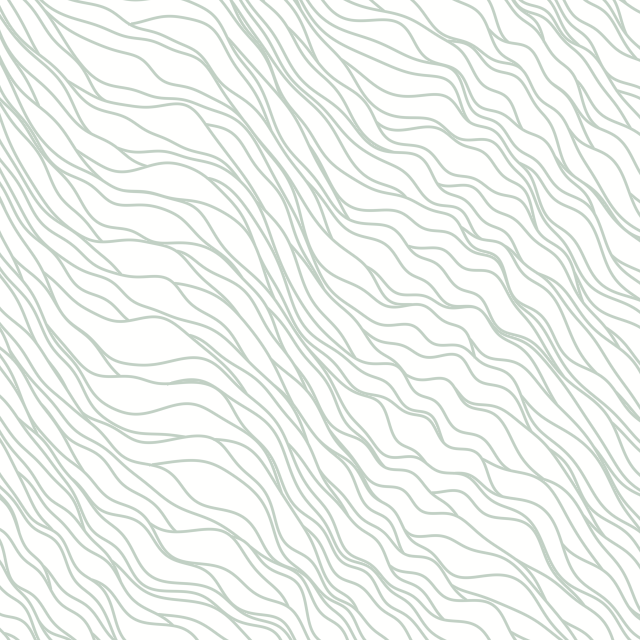
Give the GLSL for this pattern, as a three.js fragment shader.

```glsl
// Draws fine sage strands that flow diagonally in waves and merge into each other.
varying vec2 vUv;

const vec3 PAPER = vec3(1.0, 1.0, 0.995);
const vec3 SAGE = vec3(0.755, 0.815, 0.768);
const vec2 ALONG = vec2(0.74, -0.67);
const vec2 ACROSS = vec2(0.67, 0.74);
const float TAU = 6.2831853;
const float SPACING = 0.0170;
const float HALF_WIDTH = 0.0022;
const float SOFTNESS = 0.0011;

float hash(float n, float seed) {
  return fract(sin(n * 12.9898 + seed * 78.233) * 43758.5453);
}

// Wide bends, strongest on the upper left and calmer elsewhere.
float broadBend(vec2 p) {
  float calm = max(smoothstep(0.42, 0.72, p.x), 1.0 - smoothstep(0.05, 0.35, p.y));
  float crest = 0.25 - 0.1 * (p.y - 0.5) + 0.02 * sin(9.0 * p.y);
  return mix(0.044, 0.020, calm) * sin(14.3 * (p.x - crest));
}

// Short ripples that grow towards the right and the bottom.
float ripple(vec2 p, float s, float t) {
  float amount = max(smoothstep(0.35, 0.65, p.x), 1.0 - smoothstep(0.1, 0.35, p.y));
  float phase = 17.0 * t + 1.6 * sin(11.0 * s + 5.0 * t);
  return mix(0.0015, 0.0052, amount) * sin(54.0 * s + phase);
}

// Position across the flow, counted in strand spacings.
float lane(vec2 p) {
  float s = dot(p, ALONG);
  float t = dot(p, ACROSS);
  return (t - broadBend(p) - ripple(p, s, t)) / SPACING;
}

vec2 laneGradient(vec2 p, float stepSize) {
  vec2 e = vec2(stepSize, 0.0);
  return vec2(lane(p + e.xy) - lane(p - e.xy),
              lane(p + e.yx) - lane(p - e.yx)) / (2.0 * stepSize);
}

// One sine as (value, slope).
vec2 wave(float s, float frequency, float phase, float amplitude) {
  float a = s * frequency + phase;
  return amplitude * vec2(sin(a), frequency * cos(a));
}

// Own sway of a single strand as (offset, slope).
vec2 sway(float id, float s) {
  vec2 slow = wave(s, 12.0 + 9.0 * hash(id, 1.0), TAU * hash(id, 2.0), 0.78);
  vec2 quick = wave(s, 34.0 + 18.0 * hash(id, 3.0), TAU * hash(id, 4.0), 0.24);
  return slow + quick;
}

// Distance to the closest strand; each one hides behind those it would cross.
float strandDistance(vec2 p) {
  float s = dot(p, ALONG);
  float u = lane(p);
  vec2 gradient = laneGradient(p, 0.0005);
  float base = floor(u);
  float top = -1000.0;
  float slope = 0.0;
  float nearest = 1.0;
  for (int i = -4; i <= 2; i++) {
    float id = base + float(i);
    vec2 strand = sway(id, s);
    if (id + strand.x > top) {
      top = id + strand.x;
      slope = strand.y;
    }
    nearest = min(nearest, abs(u - top) / length(gradient - slope * ALONG));
  }
  return nearest;
}

void main() {
  float d = strandDistance(vUv);
  float ink = 1.0 - smoothstep(HALF_WIDTH - SOFTNESS, HALF_WIDTH + SOFTNESS, d);
  gl_FragColor = vec4(mix(PAPER, SAGE, ink), 1.0);
}
```
